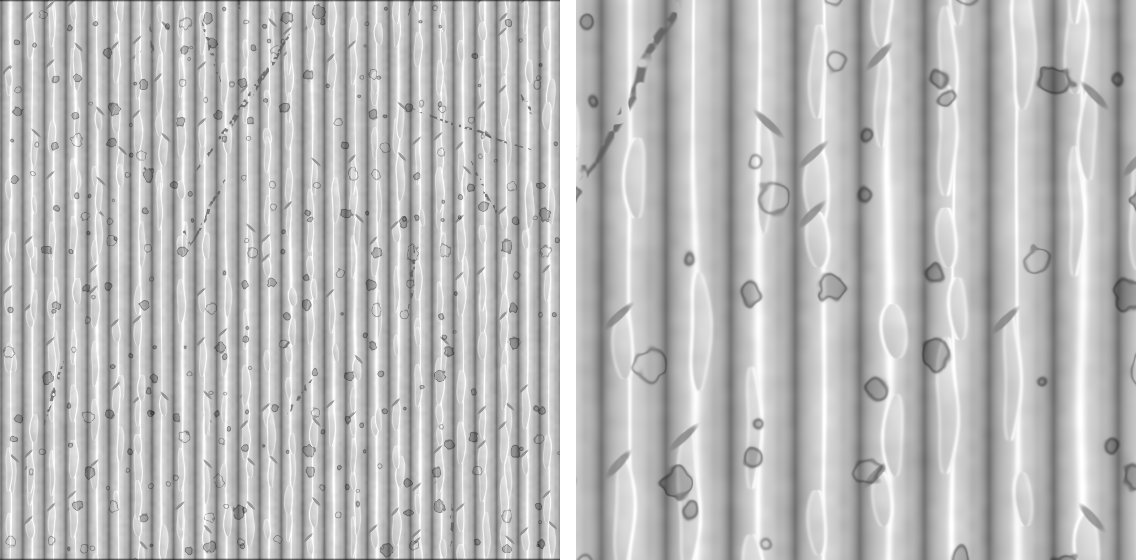
Left: the whole. Right: its middle third, enlarged.
Reproduce this texture procedurally as a three.js fragment shader.

```glsl
// Corrugated grey metal: 26 vertical ridges with chips, stains and scratches.
varying vec2 vUv;

const float RIDGES = 26.0;
const float CHIP_ROWS = 10.0;
const float SOFT = 0.0013;

float hash(vec2 p) {
  vec3 q = fract(vec3(p.xyx) * 0.1031);
  q += dot(q, q.yzx + 33.33);
  return fract((q.x + q.y) * q.z);
}

float noise(vec2 p) {
  vec2 i = floor(p), f = fract(p);
  f = f * f * (3.0 - 2.0 * f);
  return mix(mix(hash(i), hash(i + vec2(1.0, 0.0)), f.x),
             mix(hash(i + vec2(0.0, 1.0)), hash(i + 1.0), f.x), f.y);
}

float fbm(vec2 p) {
  float sum = 0.0, gain = 0.5;
  for (int i = 0; i < 4; i++) {
    sum += gain * noise(p);
    p = p * 2.1 + 17.0;
    gain *= 0.5;
  }
  return sum;
}

// Groove shadow, plateau and wavering crest highlight; x runs 0 to 1 per ridge.
float ridgeShade(float x, float y, float column) {
  float groove = abs(fract(x - 0.06 + 0.5) - 0.5);
  float shade = 0.81 - 0.40 * exp(-sqrt(groove * groove + 0.0004) / 0.13);
  shade -= 0.035 * exp(-pow((x - 0.80) / 0.06, 2.0));
  float crest = x - 0.5 - 0.06 * (noise(vec2(column * 7.3, y * 14.0)) - 0.5);
  float width = mix(0.025, 0.10, pow(noise(vec2(column * 3.7 + 40.0, y * 6.0)), 2.0));
  shade += 0.05 * exp(-pow(crest / 0.16, 2.0));
  return mix(shade, 0.99, exp(-pow(crest / width, 2.0)));
}

// Long flattened dent on the crest, with a bright rim and sometimes a dark nick.
float addChip(float shade, float x, float y, float column, float seed) {
  float rowY = y * CHIP_ROWS + hash(vec2(column, seed));
  vec2 id = vec2(column + seed * 31.0, floor(rowY));
  float size = hash(id + 3.1);
  float side = hash(id + 5.7) < 0.68 ? -1.0 : 1.0;
  float halfLength = mix(0.16, 0.44, size);
  float along = fract(rowY) - 0.5;
  float t = along / halfLength;
  float across = x - 0.5 - side * 0.09 + 0.03 * sin(along * 9.0 + size * 6.0);
  float halfWidth = mix(0.10, 0.20, hash(id + 8.3)) * sqrt(max(1.0 - t * t, 0.0));
  float edge = abs(across) - halfWidth;
  float soft = SOFT * RIDGES;
  float present = step(hash(id), 0.55);
  float body = present * smoothstep(1.0, 0.93, abs(t));

  float face = 0.83 + 0.22 * across + 0.04 * t;
  shade = mix(shade, face, body * smoothstep(soft, -soft, edge));
  float rim = exp(-pow(edge / 0.033, 2.0)) * (across * side < 0.0 ? 0.9 : 0.4);
  shade = mix(shade, 0.98, body * rim);

  vec2 nick = vec2(across - side * 0.08, (along - halfLength * 0.85) * RIDGES / CHIP_ROWS);
  nick = vec2(nick.x + nick.y * side, nick.y - nick.x * side) * 0.707;
  float nickEdge = length(nick / vec2(0.065, 0.28)) - 1.0;
  float nicked = present * step(hash(id + 12.9), 0.42);
  return mix(shade, 0.52, nicked * 0.8 * smoothstep(0.25, -0.35, nickEdge));
}

// One irregular outlined stain per occupied grid cell.
float addStains(float shade, vec2 uv, float cells, float radius, float chance) {
  vec2 id = floor(uv * cells);
  vec2 centre = (id + 0.25 + 0.5 * vec2(hash(id + 1.7), hash(id + 9.2))) / cells;
  vec2 d = uv - centre;
  float r = radius * mix(0.45, 1.0, hash(id + 4.4)) * (0.7 + 0.6 * noise(uv * 190.0));
  float edge = length(d * vec2(1.0, mix(0.75, 1.15, hash(id + 6.6)))) - r;
  float present = step(hash(id + cells), chance);
  float fill = 0.20 * step(0.35, hash(id + 2.8)) * smoothstep(SOFT, -SOFT, edge);
  float outline = 0.28 * exp(-pow(edge / 0.0011, 2.0));
  return shade * (1.0 - present * (fill + outline));
}

// Broken, flaky scratch from a to b.
float addScratch(float shade, vec2 uv, vec2 a, vec2 b, float width) {
  vec2 ab = b - a;
  float h = clamp(dot(uv - a, ab) / dot(ab, ab), 0.0, 1.0);
  float wobble = 0.006 * (noise(vec2(h * 9.0, a.x * 90.0)) - 0.5);
  vec2 normal = normalize(vec2(-ab.y, ab.x));
  float d = length(uv - a - ab * h - normal * wobble);
  float taper = width * (0.25 + 0.75 * sin(3.14159 * h));
  float flakes = smoothstep(0.43, 0.65, noise(uv * 210.0 + a * 50.0));
  float line = smoothstep(taper + SOFT, taper - SOFT, d) * flakes;
  return mix(shade, 0.34, 0.75 * line);
}

void main() {
  float column = floor(vUv.x * RIDGES);
  float x = fract(vUv.x * RIDGES);
  float shade = ridgeShade(x, vUv.y, column);
  for (int i = 0; i < 2; i++) shade = addChip(shade, x, vUv.y, column, float(i) + 1.0);

  // Cloudy mottling and stains
  shade += 0.07 * (fbm(vUv * 22.0) - 0.47) + 0.035 * (noise(vUv * 130.0) - 0.5);
  shade = addStains(shade, vUv, 17.0, 0.010, 0.55);
  shade = addStains(shade, vUv + 0.37, 29.0, 0.0045, 0.16);

  // Two long scratches, then short scattered ones
  shade = addScratch(shade, vUv, vec2(0.352, 0.694), vec2(0.527, 0.948), 0.0045);
  shade = addScratch(shade, vUv, vec2(0.729, 0.807), vec2(0.957, 0.730), 0.0022);
  for (int i = 0; i < 12; i++) {
    float k = float(i);
    vec2 start = vec2(hash(vec2(k, 2.3)), hash(vec2(k, 7.9)));
    float angle = 1.57 + 1.5 * (hash(vec2(k, 5.1)) - 0.5);
    float reach = mix(0.04, 0.15, hash(vec2(k, 11.4)));
    shade = addScratch(shade, vUv, start, start + reach * vec2(cos(angle), sin(angle)), 0.0028);
  }

  // Dark trimmed ends
  float trim = min(vUv.y, 1.0 - vUv.y);
  shade *= mix(0.45, 1.0, smoothstep(0.0005, 0.004, trim));
  gl_FragColor = vec4(vec3(clamp(shade, 0.0, 1.0)), 1.0);
}
```
